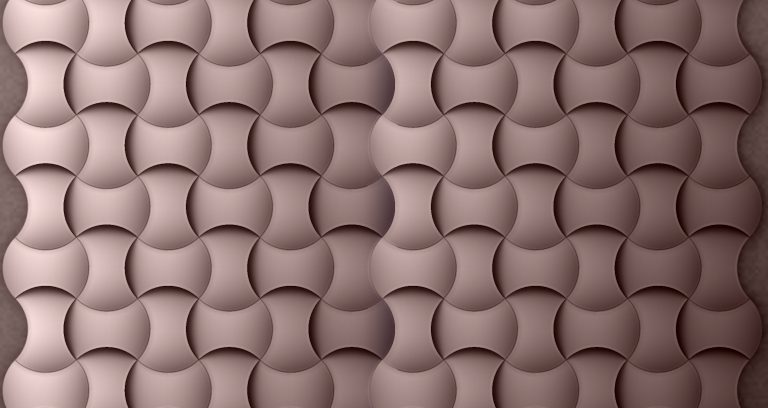
Give the GLSL for this pattern, as a Shadertoy shader.

```glsl
// Wall of interlocking axe-shaped clay tiles in two panels, lit from the upper left.
#define PITCHES_WIDE 12.54
#define ORIGIN vec2(0.245, -0.125)
#define COLUMNS 12.0
#define SEAM 6.0
#define ARC_RADIUS 0.70711
#define SHADOW_WIDTH 0.115
#define JOINT_WIDTH 0.018
#define TILE_VARIATION 0.03
#define GRAIN 0.008
#define SAMPLES 3
#define CLAY_OFFSET vec3(0.0, -0.1, -0.11)

float hash(vec2 p) {
    return fract(sin(dot(p, vec2(127.1, 311.7))) * 43758.5453);
}

float noise(vec2 p) {
    vec2 i = floor(p), f = fract(p);
    f = f * f * (3.0 - 2.0 * f);
    return mix(mix(hash(i), hash(i + vec2(1, 0)), f.x),
               mix(hash(i + vec2(0, 1)), hash(i + vec2(1, 1)), f.x), f.y);
}

bool isHorizontal(vec2 id) {
    return mod(id.x + id.y, 2.0) < 0.5;
}

// Each cell is invaded by the round ends of two opposite neighbours.
vec2 tileAt(vec2 p) {
    vec2 id = floor(p), q = p - id - 0.5;
    vec2 side = isHorizontal(id) ? vec2(0.0, q.y < 0.0 ? -1.0 : 1.0)
                                 : vec2(q.x < 0.0 ? -1.0 : 1.0, 0.0);
    return length(q - side) < ARC_RADIUS ? id + side : id;
}

// Plaster beside the panels, shaded by the nearest tile edge.
vec3 wallColor(vec2 p, vec2 id, vec2 q) {
    bool left = id.x < 0.0;
    float gap = isHorizontal(id) ? ARC_RADIUS - length(q)
              : length(q - vec2(left ? 1.0 : -1.0, 0.0)) - ARC_RADIUS;
    float light = left ? mix(0.56, 0.46, p.y / 6.7) : mix(0.42, 0.27, p.y / 6.7);
    light *= 1.0 - (left ? 0.22 : 0.5) * exp(-max(gap, 0.0) / 0.12);
    light += 0.05 * (noise(p * 18.0) - 0.5);
    return light + CLAY_OFFSET * 0.85;
}

vec3 tileColor(vec2 p, vec2 id, vec2 q) {
    bool horizontal = isHorizontal(id);
    float along = horizontal ? q.x : q.y;
    float across = horizontal ? q.y : q.x;
    float endGap = max(ARC_RADIUS - length(q), 0.0);
    float sideGap = max(length(vec2(along, 1.0 - abs(across))) - ARC_RADIUS, 0.0);
    float edge = min(endGap, sideGap);

    // Light falls off across each panel and towards the lower right.
    float light = id.x < SEAM ? mix(0.87, 0.55, p.x / SEAM)
                              : mix(0.72, 0.41, (p.x - SEAM) / SEAM);
    light *= 1.05 - 0.16 * (p.y / 6.7) * (0.4 + p.x / COLUMNS);
    light *= 1.0 + TILE_VARIATION * (2.0 * hash(id + 3.0) - 1.0);

    // Soft saddle relief that sinks towards the round ends.
    float slope = along + 0.08;
    light *= 1.07 - 0.24 * across - 0.70 * slope * slope;
    light *= 1.0 - 0.10 * smoothstep(0.10, 0.0, sideGap) * step(across, 0.0);

    // Crescent of shade under the sunken end, tapering into the corners.
    bool exposed = horizontal && (id.x == SEAM || id.x == 0.0);
    if (along < 0.0 && !exposed) {
        float taper = max(1.0 - 4.0 * across * across, 0.0);
        float crescent = exp(-pow(endGap / (SHADOW_WIDTH * taper + 0.006), 2.0));
        float halo = taper * exp(-endGap / 0.15);
        light *= (1.0 - 0.62 * crescent) * (1.0 - 0.26 * halo);
    }

    // Pale raised lip beside each crescent, faint joint along the other edges.
    bool besideCrescent = across > 0.0 && sideGap < endGap;
    float lip = exp(-pow((edge - 0.022) / 0.016, 2.0));
    light += (besideCrescent ? 0.05 : 0.025 * step(0.0, along)) * lip;
    bool onSeam = abs(p.x - SEAM) < 0.24;
    float joint = 1.0 - smoothstep(0.0, JOINT_WIDTH, edge);
    light *= 1.0 - (onSeam ? 0.04 : besideCrescent ? 0.12 : 0.26) * joint;

    // Cool dim strip where the first panel ends.
    float dim = id.x < SEAM ? smoothstep(SEAM - 0.35, SEAM + 0.15, p.x) : 0.0;
    light *= 1.0 - 0.16 * dim;
    light += GRAIN * (noise(p * 42.0) - 0.5);
    return light + CLAY_OFFSET * mix(vec3(1.0), vec3(1.0, 0.9, 0.65), dim);
}

vec3 surface(vec2 p) {
    vec2 id = tileAt(p), q = p - id - 0.5;
    return id.x < 0.0 || id.x >= COLUMNS ? wallColor(p, id, q) : tileColor(p, id, q);
}

void mainImage(out vec4 fragColor, in vec2 fragCoord) {
    vec3 sum = vec3(0.0);
    for (int j = 0; j < SAMPLES; j++)
    for (int i = 0; i < SAMPLES; i++) {
        vec2 pixel = fragCoord + (vec2(i, j) + 0.5) / float(SAMPLES) - 0.5;
        pixel.y = iResolution.y - pixel.y;
        sum += surface(pixel / iResolution.x * PITCHES_WIDE - ORIGIN);
    }
    fragColor = vec4(clamp(sum / float(SAMPLES * SAMPLES), 0.0, 1.0), 1.0);
}
```
